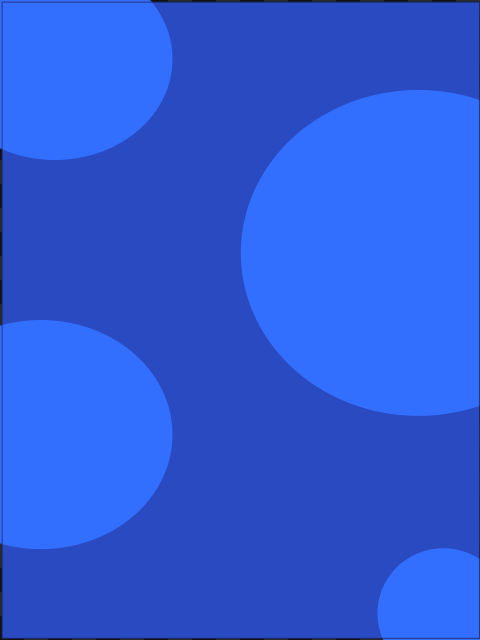
This background is drawn by a WebGL 2 fragment shader. Its source:

```glsl
#version 300 es
precision highp float;
// Flat blue backdrop with four large, brighter ellipses cropped by the canvas.
// Each ellipse is an approximate signed distance, filled with a smooth edge;
// a thin outlined panel leaves a sliver of dark checker at the border.

uniform vec2 u_resolution;
out vec4 fragColor;

const vec2 CANVAS = vec2(0.75, 1.0); // canvas size, in units of its height
const vec3 PANEL_BLUE = vec3(0.161, 0.290, 0.757);
const vec3 BRIGHT_BLUE = vec3(0.200, 0.435, 1.0);
const vec3 CHECKER_DARK = vec3(0.07, 0.07, 0.09);
const vec3 CHECKER_LIGHT = vec3(0.16, 0.16, 0.19);
const vec3 OUTLINE = vec3(0.09, 0.14, 0.36);

// First-order distance to an ellipse, negative inside
float ellipseDistance(vec2 p, vec2 center, vec2 radii) {
    vec2 q = p - center;
    float k = length(q / radii);
    return k * (k - 1.0) / max(length(q / (radii * radii)), 1e-4);
}

// Distance to a rectangle given by two corners, negative inside
float boxDistance(vec2 p, vec2 low, vec2 high) {
    vec2 d = abs(p - 0.5 * (low + high)) - 0.5 * (high - low);
    return length(max(d, 0.0)) + min(max(d.x, d.y), 0.0);
}

// Coverage of a shape across one pixel
float fill(float distance, float pixel) {
    return clamp(0.5 - distance / pixel, 0.0, 1.0);
}

vec3 checker(vec2 p, float size) {
    vec2 cell = floor(p / size);
    return mix(CHECKER_DARK, CHECKER_LIGHT, mod(cell.x + cell.y, 2.0));
}

void main() {
    vec2 p = gl_FragCoord.xy / u_resolution * CANVAS;
    float pixel = 1.0 / u_resolution.y;

    // Panel over the checkered margin
    float panel = boxDistance(p, vec2(0.0033, 0.0026), CANVAS - vec2(0.0007, 0.0033));
    vec3 color = mix(checker(p, 0.0375), PANEL_BLUE, fill(panel, pixel));

    // Ellipses: center in xy, radii in zw
    vec4 ellipses[4] = vec4[4](
        vec4(0.0859, 0.9076, 0.1836, 0.1576),
        vec4(0.6536, 0.6048, 0.2773, 0.2546),
        vec4(0.0638, 0.3210, 0.2057, 0.1790),
        vec4(0.6927, 0.0417, 0.1029, 0.1016));
    for (int i = 0; i < 4; i++) {
        float d = ellipseDistance(p, ellipses[i].xy, ellipses[i].zw);
        color = mix(color, BRIGHT_BLUE, fill(d, pixel));
    }

    // Thin translucent outline above everything
    float outline = fill(abs(panel) - 0.0008, pixel);
    color = mix(color, OUTLINE, 0.75 * outline);

    fragColor = vec4(color, 1.0);
}
```
